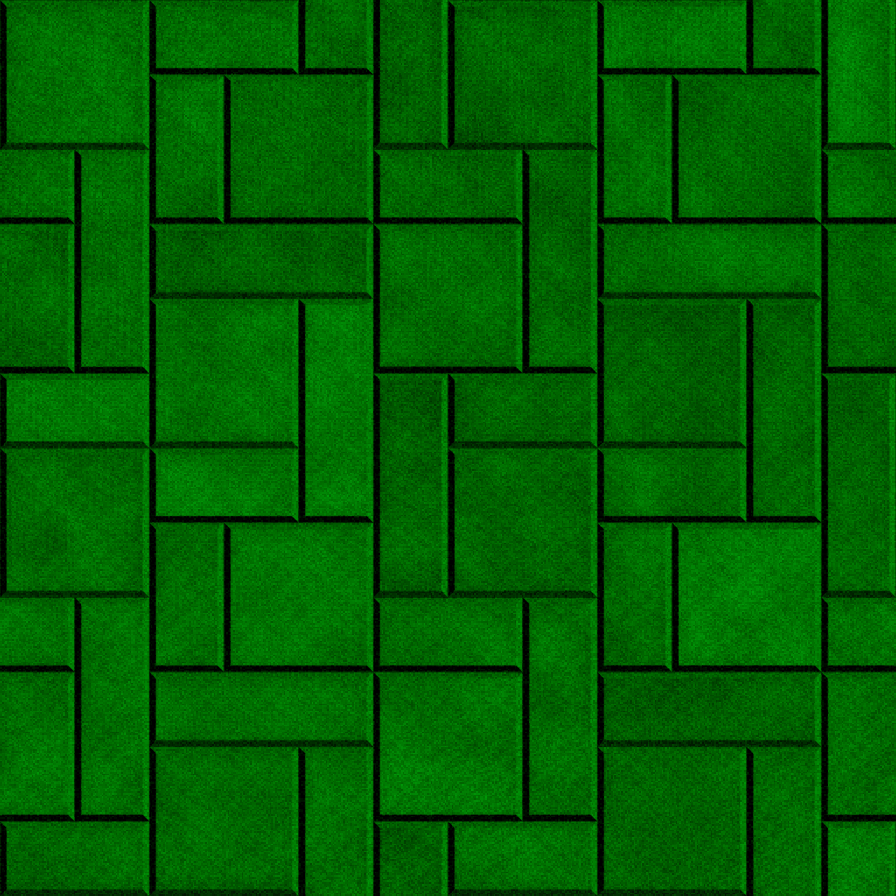
A three.js fragment shader for this pattern:

```glsl
varying vec2 vUv;

const float CELLS = 12.0;      // grid cells across the canvas
const float BLOCK = 3.0;       // each block of three stones is 3 x 3 cells
const float BEVEL = 0.088;     // bevel width, in cells
const float SOFT = 0.014;      // edge smoothing, in cells
const float GRAIN_CELLS = 512.0;

float hash(vec2 p) {
  return fract(sin(dot(p, vec2(127.1, 311.7))) * 43758.5453);
}

// Value noise that wraps after a whole number of cells
float wrapNoise(vec2 p, vec2 period) {
  vec2 i = floor(p);
  vec2 f = fract(p);
  f = f * f * (3.0 - 2.0 * f);
  vec2 a = mod(i, period);
  vec2 b = mod(i + 1.0, period);
  return mix(mix(hash(a), hash(vec2(b.x, a.y)), f.x),
             mix(hash(vec2(a.x, b.y)), hash(b), f.x), f.y);
}

float clouds(vec2 uv) {
  float sum = 0.0;
  float weight = 0.5;
  float scale = 18.0;
  for (int i = 0; i < 4; i++) {
    sum += weight * (wrapNoise(uv * scale, vec2(scale)) - 0.5);
    scale *= 2.0;
    weight *= 0.6;
  }
  return sum;
}

// Fine streaks running diagonally down to the right
float streaks(vec2 uv) {
  vec2 freq = vec2(110.0, 14.0);
  return wrapNoise(vec2(uv.x - uv.y, uv.x + uv.y) * freq, freq) - 0.5;
}

float grain(vec2 uv) {
  vec2 cell = floor(uv * GRAIN_CELLS);
  return hash(cell + 3.7) + hash(cell + 91.3) - 1.0;
}

vec2 flipBlock(vec2 p, vec2 flip) {
  return mix(p, BLOCK - p, flip);
}

// Stone under p as (low corner, high corner), in cells, y downward.
// A block holds a square, a short bar and a long bar, flipped or turned.
vec4 stoneBounds(vec2 p) {
  float strip = floor((p.x - 2.0) / BLOCK);
  float oddStrip = mod(strip, 2.0);
  float row = floor((p.y - 1.0 - oddStrip) / BLOCK);
  float oddRow = mod(row, 2.0);
  vec2 origin = vec2(2.0, 1.0 + oddStrip) + BLOCK * vec2(strip, row);

  vec2 flip = vec2(1.0 - abs(oddStrip - oddRow), oddStrip);
  bool turned = oddStrip + oddRow < 0.5;
  vec2 q = flipBlock(p - origin, flip);
  if (turned) q = q.yx;

  vec2 low = vec2(0.0);
  vec2 high = vec2(2.0);
  if (q.x > 2.0) {
    low = vec2(2.0, 0.0);
    high = vec2(3.0);
  } else if (q.y > 2.0) {
    low = vec2(0.0, 2.0);
    high = vec2(2.0, 3.0);
  }
  if (turned) {
    low = low.yx;
    high = high.yx;
  }
  vec2 a = flipBlock(low, flip);
  vec2 b = flipBlock(high, flip);
  return vec4(origin + min(a, b), origin + max(a, b));
}

// Mitred bevel: dark left and bottom, bright right, plain top
float bevelShade(vec2 toLow, vec2 toHigh, float bottomRow) {
  float bottom = mix(0.17, 0.02, mod(bottomRow, 2.0));
  float side = toLow.x < toHigh.x ? 0.01 : 0.48;
  float end = toLow.y < toHigh.y ? 0.37 : bottom;
  vec2 near = min(toLow, toHigh);
  float shade = mix(side, end, smoothstep(-SOFT, SOFT, near.x - near.y));
  return mix(0.2, shade, smoothstep(0.0, SOFT, min(near.x, near.y)));
}

void main() {
  vec2 uv = vec2(vUv.x, 1.0 - vUv.y);
  vec2 p = uv * CELLS;
  vec4 stone = stoneBounds(p);
  vec2 toLow = p - stone.xy;
  vec2 toHigh = stone.zw - p;
  vec2 near = min(toLow, toHigh);
  float edge = min(near.x, near.y);

  // Worn face with its own tone
  float tone = hash(mod(floor(stone.xy + 0.5), CELLS) + 17.0);
  float face = 0.365 + 0.1 * tone + 0.17 * clouds(uv) + 0.035 * streaks(uv);
  face -= 0.025 * (1.0 - smoothstep(BEVEL, 0.3, edge));

  float bevel = bevelShade(toLow, toHigh, floor(stone.w + 0.5));
  float onFace = smoothstep(BEVEL - SOFT, BEVEL + SOFT, edge);
  float green = mix(bevel, face, onFace) + 0.11 * grain(uv);
  green = max(green, 0.0);
  gl_FragColor = vec4(0.0, green, 0.2 * max(green - 0.43, 0.0), 1.0);
}
```
